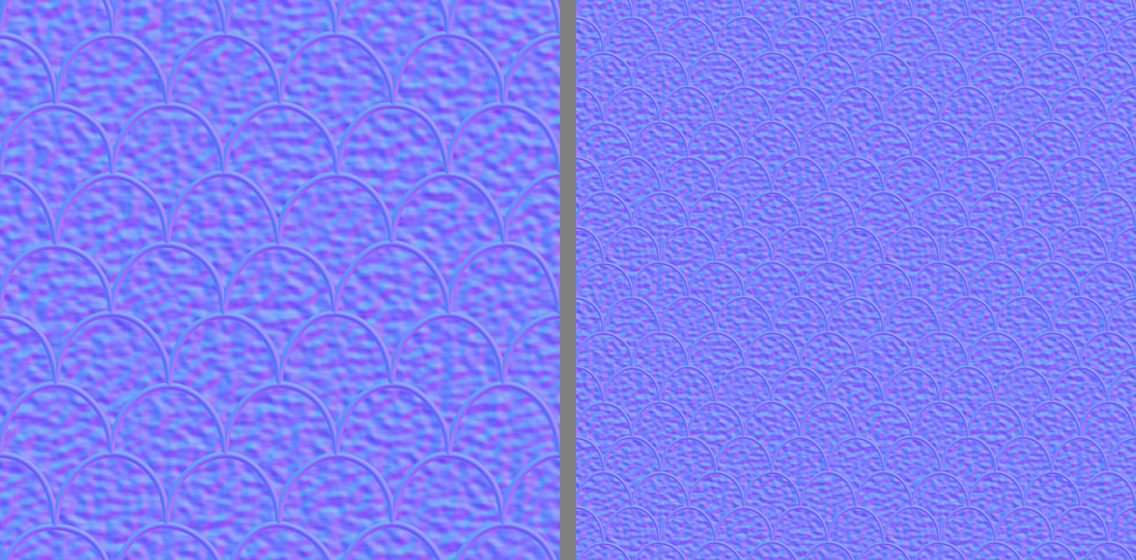
Left: one tile. Right: repeated 2 by 2.
Reproduce this texture map procedurally as a three.js fragment shader.

```glsl
varying vec2 vUv;

const float PI = 3.14159265;
const vec2 SCALES = vec2(5.0, 8.0);       // columns, rows
const vec2 GRAIN_CELLS = vec2(40.0, 48.0);
const vec2 WARP_CELLS = vec2(9.0, 7.0);
const float GRAIN_HEIGHT = 0.0060;
const float RIM_HEIGHT = 0.0018;
const float RIM_HALF_WIDTH = 0.0072;
const float WARP_AMOUNT = 0.006;

// Random unit vector of a lattice corner, wrapped to the period
vec2 cornerGradient(vec2 corner, vec2 period) {
  vec3 h = fract(mod(corner, period).xyx * vec3(0.1031, 0.1030, 0.0973));
  h += dot(h, h.yzx + 33.33);
  float angle = 2.0 * PI * fract((h.x + h.y) * h.z);
  return vec2(cos(angle), sin(angle));
}

// Gradient noise that repeats after a whole number of cells
float wrappedNoise(vec2 p, vec2 period) {
  vec2 i = floor(p);
  vec2 f = p - i;
  vec2 u = f * f * f * (f * (f * 6.0 - 15.0) + 10.0);
  vec2 e = vec2(1.0, 0.0);
  float a = dot(cornerGradient(i, period), f);
  float b = dot(cornerGradient(i + e.xy, period), f - e.xy);
  float c = dot(cornerGradient(i + e.yx, period), f - e.yx);
  float d = dot(cornerGradient(i + e.xx, period), f - e.xx);
  return mix(mix(a, b, u.x), mix(c, d, u.x), u.y);
}

// Slight drift that makes the scales uneven
vec2 warp(vec2 uv, float amount) {
  float dx = wrappedNoise(uv * WARP_CELLS, WARP_CELLS);
  float dy = wrappedNoise(uv * WARP_CELLS.yx + 3.7, WARP_CELLS.yx);
  return uv + amount * vec2(dx, dy);
}

// Approximate distance to an ellipse outline
float ellipseDistance(vec2 q, vec2 radii) {
  vec2 s = q / radii;
  float len = length(s);
  return abs(len - 1.0) * len / max(length(s / radii), 0.001);
}

// Distance to the nearest arch, from this row or the one below
float rimDistance(vec2 p) {
  vec2 g = p * SCALES + vec2(0.0, 0.5);
  vec2 radii = vec2(0.5, 1.0) / SCALES;
  float nearest = 1.0;
  for (int j = 0; j < 2; j++) {
    float row = floor(g.y) - float(j);
    float x = fract(g.x + 0.5 * mod(row, 2.0)) - 0.5;
    vec2 q = vec2(x, g.y - row) / SCALES;
    nearest = min(nearest, ellipseDistance(q, radii));
  }
  return nearest;
}

float rimHeight(vec2 p) {
  float t = min(rimDistance(p) / RIM_HALF_WIDTH, 1.0);
  return RIM_HEIGHT * (0.5 + 0.5 * cos(PI * t));
}

float grainHeight(vec2 uv) {
  float coarse = wrappedNoise(uv * GRAIN_CELLS, GRAIN_CELLS);
  float fine = wrappedNoise(uv * GRAIN_CELLS * 1.5 + 0.4, GRAIN_CELLS * 1.5);
  return GRAIN_HEIGHT * (0.85 * coarse + 0.3 * fine);
}

vec2 rimSlope(vec2 p, float h) {
  vec2 e = vec2(h, 0.0);
  return vec2(rimHeight(p + e.xy) - rimHeight(p - e.xy),
              rimHeight(p + e.yx) - rimHeight(p - e.yx)) / (2.0 * h);
}

vec2 grainSlope(vec2 uv, float h) {
  vec2 e = vec2(h, 0.0);
  return vec2(grainHeight(uv + e.xy) - grainHeight(uv - e.xy),
              grainHeight(uv + e.yx) - grainHeight(uv - e.yx)) / (2.0 * h);
}

void main() {
  vec2 p = warp(vUv, WARP_AMOUNT);

  // Grain fills the scales and fades out under the smooth rims
  float fill = smoothstep(0.7, 1.05, rimDistance(p) / RIM_HALF_WIDTH);
  vec2 slope = grainSlope(vUv, 0.001) * fill + rimSlope(p, 0.0009);

  // Pack the surface normal into colour
  vec3 normal = normalize(vec3(-slope, 1.0));
  gl_FragColor = vec4(normal * 0.5 + 0.5, 1.0);
}
```
